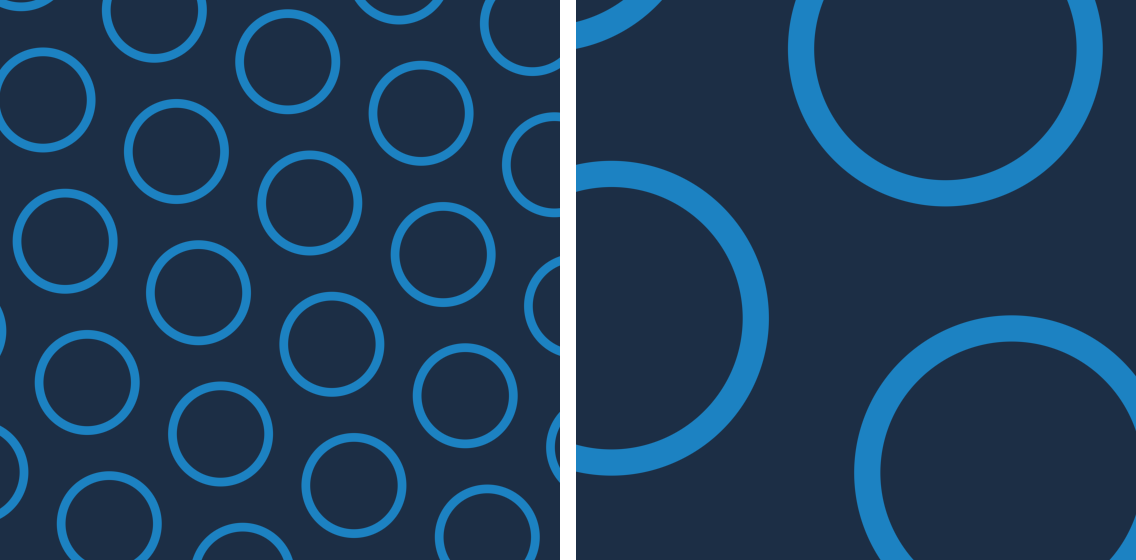
Left, the full canvas; right, a detail of the centre.
Write a WebGL 2 fragment shader that draws this pattern.

```glsl
#version 300 es
precision highp float;
// Blue ring outlines on a tilted hexagonal lattice over dark navy.

uniform vec2 u_resolution;
out vec4 fragColor;

// Lengths are fractions of the canvas height.
const float PITCH = 0.2553;                     // distance between ring centres
const float TILT = radians(-21.12);             // direction of the lattice rows
const vec2 LATTICE_ORIGIN = vec2(0.5532, 0.6375); // centre of one ring
const float RING_RADIUS = 0.0859;               // to the middle of the line
const float LINE_WIDTH = 0.0156;
const vec3 NAVY = vec3(0.11, 0.18, 0.27);
const vec3 BLUE = vec3(0.11, 0.51, 0.76);

// Unit vector at the given angle.
vec2 direction(float angle) {
    return vec2(cos(angle), sin(angle));
}

// Offset from the ring centre of the lattice cell that holds p.
vec2 cellOffset(vec2 p) {
    mat2 lattice = PITCH * mat2(direction(TILT), direction(TILT - radians(60.0)));
    vec2 cell = round(inverse(lattice) * p);
    return p - lattice * cell;
}

// Signed distance to a circular line.
float ringDistance(vec2 p) {
    return abs(length(p) - RING_RADIUS) - 0.5 * LINE_WIDTH;
}

void main() {
    vec2 position = gl_FragCoord.xy / u_resolution.y;
    float pixel = 1.0 / u_resolution.y;

    // Rings stay within their cells, so one distance is enough.
    float edge = ringDistance(cellOffset(position - LATTICE_ORIGIN));
    float coverage = 1.0 - smoothstep(-0.75 * pixel, 0.75 * pixel, edge);

    fragColor = vec4(mix(NAVY, BLUE, coverage), 1.0);
}
```
